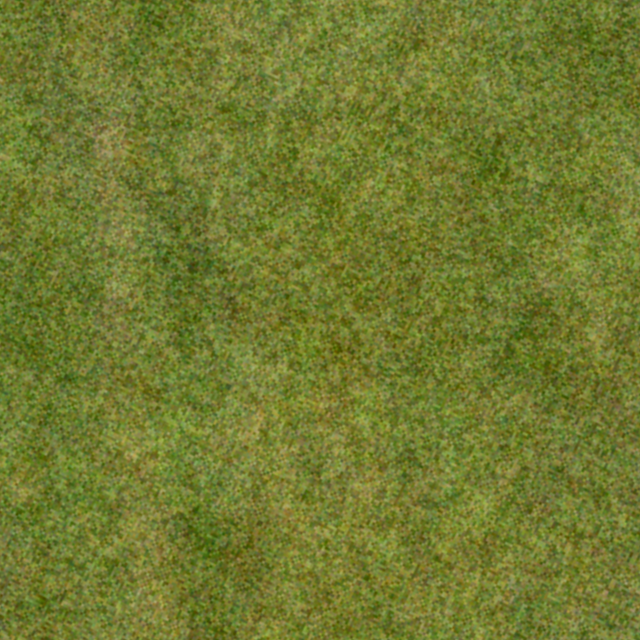
This texture is drawn by a Shadertoy shader. Its source:

```glsl
// Mown lawn seen from above: fine grains of olive, green and tan grass.
// Layers of value noise vary brightness, green-to-tan tone and blue apart,
// over soft patches and one faint, slanting strip of dry grass.

#define GRASS_COLOR vec3(0.443, 0.479, 0.190)
#define LIGHT_AXIS  vec3(1.00, 0.92, 0.78)
#define TONE_AXIS   vec3(0.80, -0.55, 0.10)
#define BLUE_AXIS   vec3(-0.10, 0.00, 1.00)
#define GRAIN_SCALE 240.0
#define GRAIN_GAIN  vec3(0.112, 0.056, 0.074)
#define TUFT_GAIN   vec3(0.064, 0.032, 0.036)
#define CLUMP_GAIN  vec3(0.038, 0.015, 0.017)
#define PATCH_GAIN  vec3(0.032, 0.011, 0.016)
#define STRIP_GAIN  0.052

// Three independent values from 0 to 1 for a lattice point
vec3 hash3(vec2 cell) {
    vec3 p = fract(cell.xyx * vec3(0.1031, 0.1030, 0.0973));
    p += dot(p, p.yxz + 33.33);
    return fract((p.xxy + p.yzz) * p.zyx);
}

// Smooth value noise from -1 to 1 in three channels
vec3 noise3(vec2 p) {
    vec2 cell = floor(p);
    vec2 f = fract(p);
    f = f * f * (3.0 - 2.0 * f);
    vec3 low  = mix(hash3(cell), hash3(cell + vec2(1, 0)), f.x);
    vec3 high = mix(hash3(cell + vec2(0, 1)), hash3(cell + vec2(1, 1)), f.x);
    return 2.0 * mix(low, high, f.y) - 1.0;
}

// Noise on a turned lattice, so that the layers do not line up
vec3 layer(vec2 uv, float scale, float angle) {
    float c = cos(angle), s = sin(angle);
    return noise3(mat2(c, s, -s, c) * uv * scale + 17.3 * angle + 300.0);
}

// Soft bump around a centre line
float band(float x, float center, float width) {
    float d = (x - center) / width;
    return exp(-d * d);
}

void mainImage(out vec4 fragColor, in vec2 fragCoord) {
    vec2 uv = fragCoord / iResolution.y;
    float across = fragCoord.x / iResolution.x;

    // Grass blades, from single grains to clumps
    vec3 variation = GRAIN_GAIN * layer(uv, GRAIN_SCALE, 0.45);
    variation += TUFT_GAIN * layer(uv, GRAIN_SCALE * 0.60, 0.90);
    variation += CLUMP_GAIN * layer(uv, GRAIN_SCALE * 0.25, 2.10);
    variation += CLUMP_GAIN * layer(uv, GRAIN_SCALE * 0.12, 0.55);

    // Broad patches, slightly stretched along the mowing direction
    vec2 stretched = uv * vec2(1.0, 0.75);
    variation += PATCH_GAIN * layer(stretched, 14.0, 0.30);
    variation += PATCH_GAIN * layer(stretched, 6.0, 1.20);

    // Dry strip with a darker green edge on its right
    float sway = 0.012 * noise3(vec2(uv.y * 5.0, 4.5)).x;
    float stripCenter = 0.24 - 0.09 * uv.y + sway;
    float dry = band(across, stripCenter, 0.040);
    float lush = band(across, stripCenter + 0.10, 0.045);
    variation.x += STRIP_GAIN * (dry - 0.6 * lush);
    variation.y += STRIP_GAIN * (0.3 * dry - 0.3 * lush);

    // Lighter middle, duller and cooler sides
    float middle = band(across, 0.54, 0.28) - 0.48;
    variation += vec3(0.038, 0.005, -0.015) * middle;

    vec3 color = GRASS_COLOR + LIGHT_AXIS * variation.x
               + TONE_AXIS * variation.y + BLUE_AXIS * variation.z;
    fragColor = vec4(clamp(color, 0.0, 1.0), 1.0);
}
```
